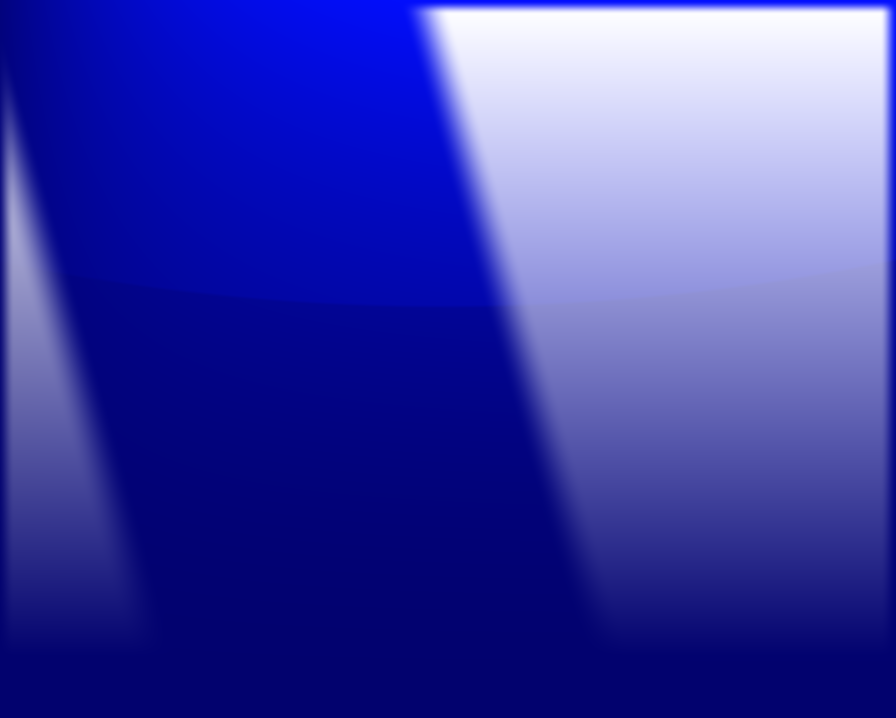
Reproduce this background procedurally as a Shadertoy shader.

```glsl
const vec3 NAVY = vec3(0.006, 0.006, 0.43);
const vec3 BLUE_GAIN = vec3(0.0, 0.085, 1.0);
const vec3 PANEL_WHITE = vec3(0.995, 0.995, 1.0);
const float GLOW_STRENGTH = 0.53;
const float GLOSS_STRENGTH = 0.085;
const float GLOSS_DEPTH = 0.427;     // lowest point of the gloss, from the top
const float GLOSS_CURVE = 0.255;
const float SLANT = 0.2254;          // sideways drift of the panels per height
const float LEFT_SLANT_X = -0.034;
const float RIGHT_SLANT_X = 0.4714;
const float SLANT_BLUR = 0.027;
const float BORDER_BLUR = 0.0095;
const vec2 BORDER_MIN = vec2(0.0065, 0.0105);
const float BORDER_RIGHT = 0.992;
const float FADE_START = 0.016;
const float FADE_END = 0.915;

// Soft step centred on zero
float softEdge(float d, float blur) {
    return smoothstep(-blur, blur, d);
}

// Blue field with a curved gloss over its upper part
vec3 background(vec2 q) {
    float sideLight = mix(0.1, 1.0, 1.0 - exp(-5.0 * q.x));
    float fall = 1.0 - q.y;
    float offset = q.x - 0.495;
    float glossEdge = GLOSS_DEPTH - GLOSS_CURVE * offset * offset;
    float gloss = softEdge(glossEdge - q.y, 0.003);
    float light = GLOW_STRENGTH * fall * fall + GLOSS_STRENGTH * gloss;
    return NAVY + BLUE_GAIN * light * sideLight;
}

// Coverage of the two blurred panels, fading downwards
float panels(vec2 q) {
    float drift = SLANT * q.y;
    float left = softEdge(q.x - BORDER_MIN.x, BORDER_BLUR)
               * softEdge(LEFT_SLANT_X + drift - q.x, SLANT_BLUR);
    float right = softEdge(q.x - RIGHT_SLANT_X - drift, SLANT_BLUR)
                * softEdge(BORDER_RIGHT - q.x, BORDER_BLUR);
    float top = softEdge(q.y - BORDER_MIN.y, BORDER_BLUR);
    float fade = clamp((FADE_END - q.y) / (FADE_END - FADE_START), 0.0, 1.0);
    return (left + right) * top * fade;
}

void mainImage(out vec4 fragColor, in vec2 fragCoord) {
    // Canvas fractions, measured down from the top
    vec2 q = fragCoord / iResolution.xy;
    q.y = 1.0 - q.y;
    vec3 color = mix(background(q), PANEL_WHITE, panels(q));
    fragColor = vec4(clamp(color, 0.0, 1.0), 1.0);
}
```
